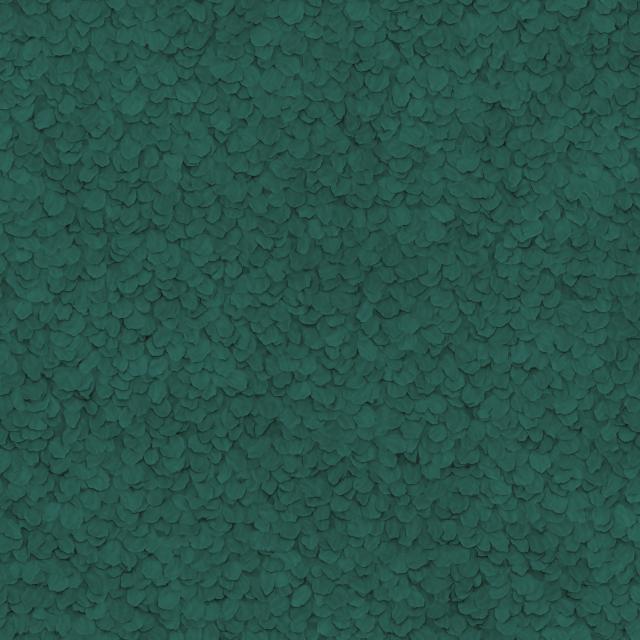
A WebGL 2 fragment shader for this texture:

```glsl
#version 300 es
precision highp float;
// Irregular overlapping green scales with brushed faces and thin dark undercuts.

uniform vec2 u_resolution;
out vec4 fragColor;

float hash(vec2 p) {
  vec3 q = fract(p.xyx * vec3(0.1031, 0.1030, 0.0973));
  q += dot(q, q.yzx + 33.33);
  return fract((q.x + q.y) * q.z);
}

float noise(vec2 p) {
  vec2 i = floor(p), f = fract(p);
  f = f * f * (3.0 - 2.0 * f);
  return mix(mix(hash(i), hash(i + vec2(1, 0)), f.x),
             mix(hash(i + vec2(0, 1)), hash(i + vec2(1, 1)), f.x), f.y);
}

mat2 rotation(float angle) {
  float c = cos(angle), s = sin(angle);
  return mat2(c, s, -s, c);
}

// Lays one scale over the tone beneath it, casting its shadow first.
float layScale(float tone, vec2 p, vec2 cell, vec2 grid, float wobble, float soft) {
  vec2 jitter = vec2(hash(cell + 11.3), hash(cell + 47.9)) - 0.5;
  vec2 center = (cell + 0.5 + 0.85 * jitter + vec2(0.5 * mod(cell.y, 2.0), 0.0)) / grid;
  vec2 offset = p - center;
  float seed = hash(cell + 83.1);
  vec2 local = rotation((hash(cell + 5.7) - 0.5) * 1.9) * offset;
  vec2 radius = vec2(mix(0.011, 0.020, seed), mix(0.015, 0.022, hash(cell + 29.5)));
  float d = (length(local / radius) - 1.0) * min(radius.x, radius.y) + wobble;
  if (d > 0.014) return tone;

  // Undercut shadow, strongest below the scale and broken along its edge
  float below = smoothstep(-0.5, 0.7, -offset.y / (length(offset) + 0.0001));
  float gap = max(d, 0.0);
  float broken = smoothstep(0.25, 0.8, noise(p * 75.0 + seed * 40.0));
  tone -= below * (0.17 * exp(-gap / 0.0045) + 1.15 * broken * exp(-gap / 0.0013));
  if (d > soft) return tone;

  // Brushed face, bent streaks and a faint lip
  vec2 brush = local + vec2(18.0 * local.y * local.y, 0.0);
  float streak = noise(brush * vec2(260.0, 75.0) + seed * 90.0 + 40.0);
  float face = 0.92 + 0.22 * (hash(cell + 61.7) - 0.5) + 0.32 * (streak - 0.5);
  face += 0.10 * below * smoothstep(-0.005, -0.001, d);
  face -= 0.12 * smoothstep(-0.002, 0.0005, d);
  return mix(max(tone, -0.7), face, smoothstep(soft, -soft, d));
}

void main() {
  vec2 p = gl_FragCoord.xy / u_resolution.y;
  float soft = max(0.0010, 0.8 / u_resolution.y);
  vec2 grid = vec2(38.0, 47.0);
  vec2 home = floor(p * grid);
  float wobble = 0.0045 * (noise(p * 130.0) - 0.5) + 0.0016 * (noise(p * 330.0) - 0.5);

  // Upper rows cover lower rows; odd columns cover even ones
  float tone = 0.45 + 0.4 * noise(p * 160.0);
  for (int row = -2; row <= 2; row++) {
    for (int layer = 0; layer < 2; layer++) {
      for (int column = -3; column <= 2; column++) {
        vec2 cell = home + vec2(column, row) + 64.0;
        if (int(mod(cell.x, 2.0)) == layer) {
          tone = layScale(tone, p + 64.0 / grid, cell, grid, wobble, soft);
        }
      }
    }
  }

  // Fine grain and broad uneven dye
  tone += 0.12 * (noise(rotation(0.6) * p * vec2(180.0, 420.0)) - 0.5);
  tone += 0.14 * (noise(p * 9.0 + 3.0) - 0.5);
  tone = clamp(tone, -0.7, 1.25);
  fragColor = vec4(mix(vec3(0.11, 0.20, 0.17), vec3(0.17, 0.37, 0.33), tone), 1.0);
}
```
